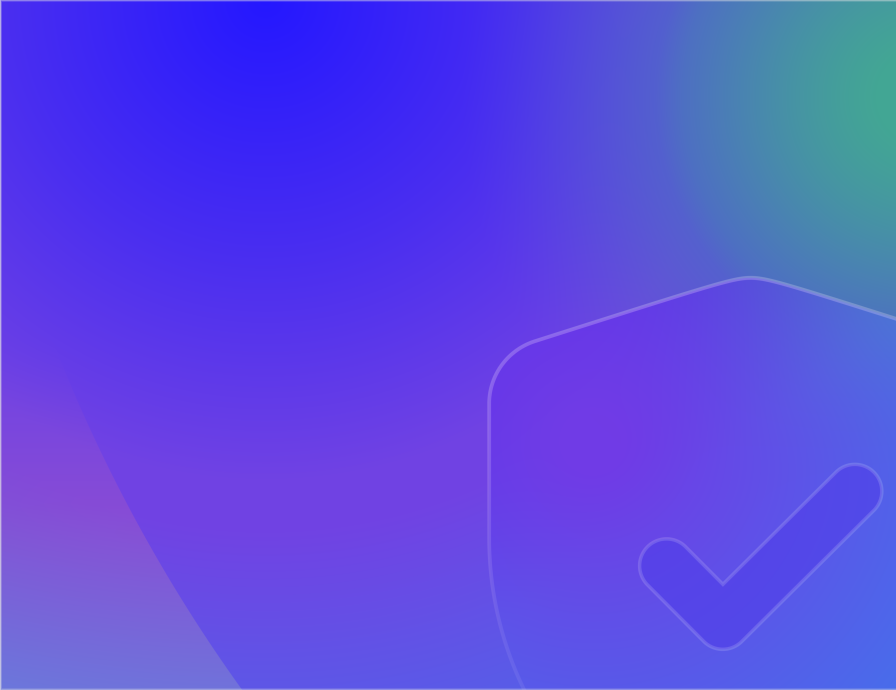
Give the GLSL for this background, as a Shadertoy shader.

```glsl
// Blue-violet gradient with a teal glow, a curved corner veil and an outlined shield holding a tick.

const vec3 BLUE   = vec3(0.14, 0.09, 1.00);
const vec3 INDIGO = vec3(0.29, 0.18, 0.94);
const vec3 VIOLET = vec3(0.44, 0.26, 0.89);
const vec3 PURPLE = vec3(0.44, 0.23, 0.90);
const vec3 AZURE  = vec3(0.28, 0.43, 0.92);
const vec3 STEEL  = vec3(0.31, 0.40, 0.79);
const vec3 TEAL   = vec3(0.26, 0.65, 0.58);
const vec3 PINK   = vec3(0.87, 0.43, 0.63);
const vec3 MIST   = vec3(0.70, 0.83, 0.68);

float ramp(float from, float to, float x) {
    return clamp((x - from) / (to - from), 0.0, 1.0);
}

// Coverage of a filled shape and of a line centred on its edge
float fillMask(float d, float aa) {
    return 1.0 - smoothstep(-aa, aa, d);
}

float strokeMask(float d, float halfWidth, float aa) {
    return fillMask(abs(d) - halfWidth, aa);
}

float segmentDistance(vec2 p, vec2 a, vec2 b) {
    vec2 ab = b - a;
    return length(p - a - ab * clamp(dot(p - a, ab) / dot(ab, ab), 0.0, 1.0));
}

// Shield mirrored about axisX: sloped roof, round shoulders, curved lower sides
float shieldDistance(vec2 p, float axisX, float halfWidth) {
    const float shoulderRadius = 0.095, sideRadius = 0.503;
    const float shoulderY = 0.415, curveStartY = 0.22, apexSoftness = 0.027;
    vec2 q = vec2(length(vec2(p.x - axisX, apexSoftness)), p.y);
    if (q.y < curveStartY) {
        return length(q - vec2(halfWidth - sideRadius, curveStartY)) - sideRadius;
    }
    vec2 roofNormal = normalize(vec2(0.32, 1.0));
    vec2 v = q - vec2(halfWidth - shoulderRadius, shoulderY);
    bool onShoulder = v.y > 0.0 && v.x * roofNormal.y > v.y * roofNormal.x;
    float reach = onShoulder ? length(v) : max(v.x, dot(v, roofNormal));
    return reach - shoulderRadius;
}

float tickDistance(vec2 p, vec2 leftEnd, vec2 corner, vec2 rightEnd, float radius) {
    return min(segmentDistance(p, leftEnd, corner), segmentDistance(p, corner, rightEnd)) - radius;
}

// Glow colour passes through steel blue on its way to teal
vec3 addGlow(vec3 color, float glow) {
    color = mix(color, STEEL, ramp(0.0, 0.50, glow));
    return mix(color, TEAL, ramp(0.42, 0.97, glow));
}

vec3 backdrop(vec2 p, float glow) {
    float d = length(p - vec2(0.385, 1.0));
    vec3 color = mix(BLUE, INDIGO, ramp(0.0, 0.38, d));
    color = mix(color, VIOLET, ramp(0.38, 0.70, d));
    color = mix(color, AZURE, ramp(0.77, 1.26, d));
    return addGlow(color, glow);
}

// Pale veil outside a very large circle, fading upward
vec3 addVeil(vec3 color, vec2 p, float aa) {
    float outside = 1.0 - fillMask(length(p - vec2(2.205, 1.334)) - 2.284, aa);
    vec3 tint = mix(MIST, PINK, ramp(0.0, 0.27, p.y));
    return mix(color, tint, 0.22 * outside * smoothstep(0.0, 1.0, ramp(0.52, 0.20, p.y)));
}

// Purple core turning indigo to the upper left and azure to the lower right
vec3 shieldColor(vec2 p, float glow) {
    vec2 v = p - vec2(0.86, 0.36);
    float side = smoothstep(-0.15, 0.15, dot(v, vec2(0.6, -0.8)));
    vec3 rim = mix(INDIGO, AZURE, side);
    vec3 color = mix(PURPLE, rim, ramp(0.04, 0.58, length(v)));
    return mix(color, TEAL, min(0.8 * glow * glow, 1.0));
}

void mainImage(out vec4 fragColor, in vec2 fragCoord) {
    vec2 p = fragCoord / iResolution.y;
    float aa = 0.7 / iResolution.y;
    float nearness = ramp(0.67, 0.03, length(p - vec2(1.34, 0.86)));
    float glow = mix(nearness, smoothstep(0.0, 1.0, nearness), 0.6);

    vec3 color = addVeil(backdrop(p, glow), p, aa);

    // Shield body and its fading outline
    float shield = shieldDistance(p, 1.088, 0.38);
    color = mix(color, shieldColor(p, glow), fillMask(shield, aa));
    float outlineAlpha = mix(0.08, 0.25, smoothstep(0.0, 0.55, p.y));
    color = mix(color, vec3(0.97, 0.90, 1.0), outlineAlpha * strokeMask(shield, 0.0027, aa));

    // Tick
    float tick = tickDistance(p, vec2(0.966, 0.180), vec2(1.0475, 0.098), vec2(1.239, 0.288), 0.039);
    color = mix(color, vec3(0.31, 0.24, 0.91), 0.62 * fillMask(tick, aa));
    color = mix(color, vec3(1.0), 0.15 * strokeMask(tick, 0.0025, aa));

    // Thin pale border, strongest on the left
    float border = 0.003;
    float frame = max(0.9 * ramp(border, 0.0, p.x), 0.6 * ramp(border, 0.0, 1.0 - p.y));
    frame = max(frame, 0.5 * ramp(border, 0.0, p.y));
    color = mix(color, vec3(0.9), frame);

    fragColor = vec4(color, 1.0);
}
```
